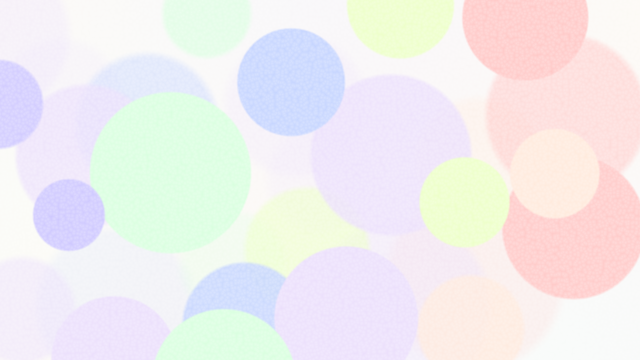
Reproduce this background procedurally as a WebGL 2 fragment shader.

```glsl
#version 300 es
precision highp float;

uniform vec2 u_resolution;
out vec4 fragColor;

const int DISC_COUNT = 30;
const int FAR_COUNT = 12;            // faint discs at the back
const float RADIUS_MIN = 0.085;      // lengths are fractions of the height
const float RADIUS_MAX = 0.21;
const float FAR_GROWTH = 0.06;
const float BLUR_FAR = 0.022;
const float BLUR_NEAR = 0.004;
const float OPACITY_FAR = 0.2;
const float JITTER = 0.09;
const float GRAIN_CELLS = 105.0;
const float GRAIN_AMOUNT = 0.3;
const float GRAIN_MEAN = 0.45;

const vec3 CREAM = vec3(0.984, 0.978, 0.972);
const vec3 LILAC = vec3(0.935, 0.895, 0.99);
const vec3 BLUE = vec3(0.81, 0.86, 1.0);
const vec3 PERIWINKLE = vec3(0.84, 0.82, 1.0);
const vec3 ROSE = vec3(1.0, 0.82, 0.815);
const vec3 LIME = vec3(0.94, 1.0, 0.82);
const vec3 MINT = vec3(0.875, 1.0, 0.895);
const vec3 PEACH = vec3(1.0, 0.93, 0.885);
const vec3 TINTS[8] = vec3[8](LILAC, BLUE, PERIWINKLE, ROSE, LIME, MINT, LILAC, PEACH);

vec2 hash2(vec2 p) {
    vec3 q = fract(p.xyx * vec3(0.1031, 0.1030, 0.0973));
    q += dot(q, q.yzx + 33.33);
    return fract((q.xx + q.yz) * q.zy);
}

// Distance to the nearest scattered cell point
float cellular(vec2 p) {
    vec2 cell = floor(p);
    vec2 local = fract(p);
    float nearest = 2.0;
    for (int y = -1; y <= 1; y++) {
        for (int x = -1; x <= 1; x++) {
            vec2 offset = vec2(x, y);
            vec2 toPoint = offset + hash2(cell + offset + 50.0) - local;
            nearest = min(nearest, dot(toPoint, toPoint));
        }
    }
    return sqrt(nearest);
}

// Pale paper with slow drifts of colour
vec3 paper(vec2 p) {
    float warm = sin(3.1 * p.x + 1.7 * p.y) + sin(2.3 * p.x - 4.1 * p.y + 1.0);
    float cool = sin(4.3 * p.x - 1.9 * p.y + 2.0) + sin(1.3 * p.x + 3.7 * p.y);
    return CREAM + 0.004 * vec3(warm, cool, -warm);
}

// Evenly spread, slightly shaken centre from 0 to 1
vec2 discCentre(float index) {
    vec2 spread = fract(0.5 + index * vec2(0.75488, 0.56984));
    return spread + JITTER * sin(index * vec2(4.1, 7.3));
}

void main() {
    vec2 p = gl_FragCoord.xy / u_resolution.y;
    vec2 canvas = vec2(u_resolution.x / u_resolution.y, 1.0);
    float pixel = 1.0 / u_resolution.y;
    vec3 color = paper(p);

    // Discs from back to front, growing sharper and more opaque
    for (int i = 0; i < DISC_COUNT; i++) {
        float index = float(i);
        float depth = index / float(DISC_COUNT - 1);
        float radius = mix(RADIUS_MIN, RADIUS_MAX, fract(index * 0.618));
        radius += FAR_GROWTH * (1.0 - depth);

        float focus = smoothstep(0.0, 0.75, depth);
        float opacity = mix(OPACITY_FAR, 1.0, focus);
        float blur = max(mix(BLUR_FAR, BLUR_NEAR, focus), pixel);

        float edge = length(p - discCentre(index) * canvas) - radius;
        float coverage = 1.0 - smoothstep(-blur, blur, edge);
        bool farLilac = i < FAR_COUNT && i % 2 == 0;
        vec3 tint = farLilac ? LILAC : TINTS[i % 8];
        color = mix(color, tint, coverage * opacity);
    }

    // Fine grain, stronger where the colour is deeper
    float grain = cellular(p * GRAIN_CELLS) - GRAIN_MEAN;
    color = 1.0 - (1.0 - color) * (1.0 + GRAIN_AMOUNT * grain);
    fragColor = vec4(color, 1.0);
}
```
